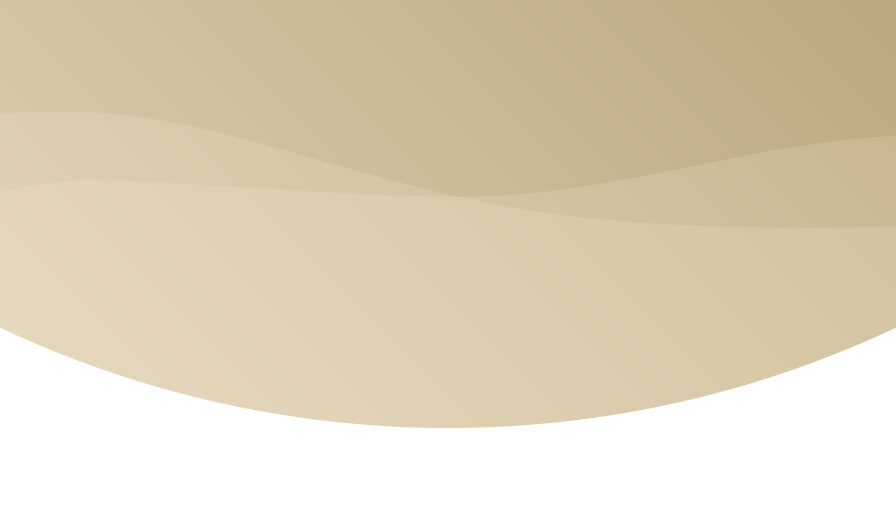
Reproduce this background procedurally as a Shadertoy shader.

```glsl
// Cubic through two points (x, height) with a slope at each end
float curve(float x, vec2 a, vec2 b, float slopeA, float slopeB) {
    float w = b.x - a.x;
    float t = (x - a.x) / w;
    float s = 1.0 - t;
    return mix(a.y, b.y, t * t * (3.0 - 2.0 * t))
         + w * t * s * (slopeA * s - slopeB * t);
}

// Wave that falls from the left shoulder to the right
float fallingWave(float x) {
    vec2 crest = vec2(0.1302, 0.4462);
    vec2 slope = vec2(0.3255, 0.4036);
    vec2 foot = vec2(0.5859, 0.3398);
    if (x < crest.x) return curve(x, vec2(0.0, 0.4466), crest, 0.08, -0.09);
    if (x < slope.x) return curve(x, crest, slope, -0.09, -0.285);
    if (x < foot.x) return curve(x, slope, foot, -0.285, -0.16);
    return curve(x, foot, vec2(1.0, 0.3203), -0.16, 0.01);
}

// Wave that dips in the middle and rises to the right
float risingWave(float x) {
    vec2 crest = vec2(0.1172, 0.3724);
    vec2 trough = vec2(0.5208, 0.3542);
    if (x < crest.x) return curve(x, vec2(0.0, 0.3594), crest, 0.23, -0.02);
    if (x < trough.x) return curve(x, crest, trough, -0.03, 0.0);
    return curve(x, trough, vec2(1.0, 0.4219), 0.0, 0.04);
}

// Antialiased coverage of the inside, where the distance is negative
float fill(float dist) {
    return clamp(0.5 - dist * iResolution.x, 0.0, 1.0);
}

void mainImage(out vec4 fragColor, in vec2 fragCoord) {
    // Canvas width is one unit
    vec2 p = fragCoord / iResolution.x;
    float diagonal = (p.x + p.y) / (1.0 + iResolution.y / iResolution.x);

    // Diagonal sand gradient
    vec3 color = mix(vec3(0.88, 0.83, 0.72), vec3(0.729, 0.659, 0.494), diagonal);

    // Two translucent cream waves
    vec3 cream = vec3(1.0, 0.94, 0.86);
    color = mix(color, cream, 0.16 * fill(p.y - fallingWave(p.x)));
    color = mix(color, cream, 0.16 * fill(p.y - risingWave(p.x)));

    // White below a wide circular arc
    float disc = length(p - vec2(0.5, 1.268)) - 1.172;
    color = mix(vec3(1.0), color, fill(disc));

    fragColor = vec4(color, 1.0);
}
```
